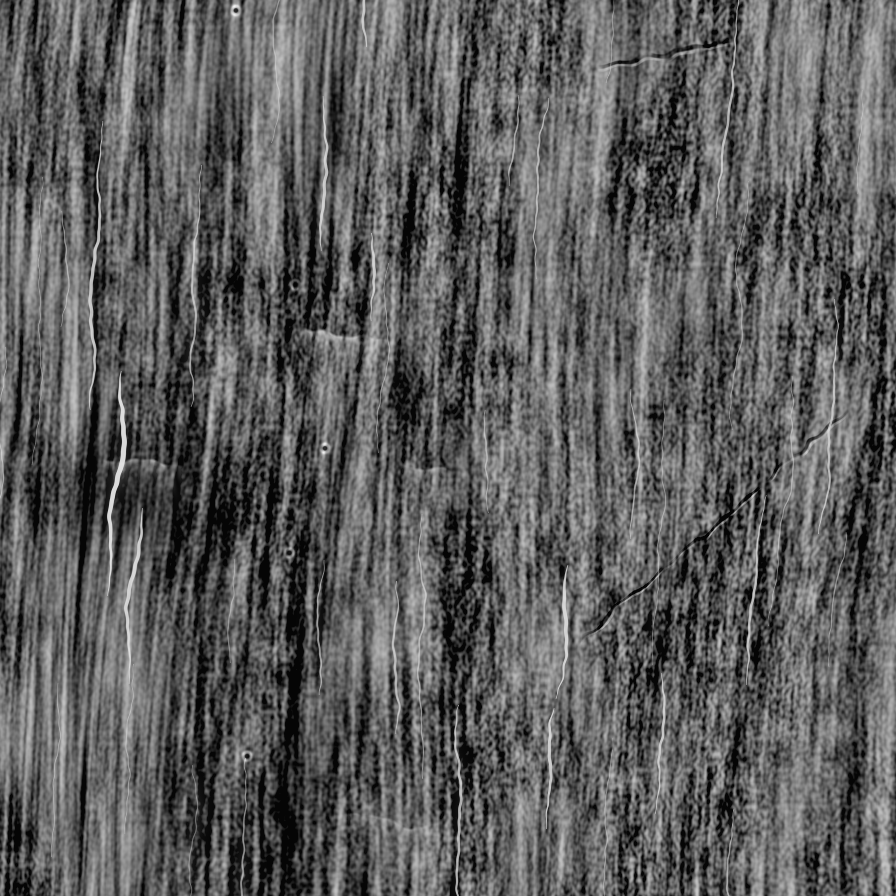
Give the GLSL for this texture, as a Shadertoy shader.

```glsl
// Weathered grey wood with upright, slightly leaning grain.
// Stretched gradient noise makes fibres, flecks and stains; loops scatter
// pale tapered cracks, ragged scars, grooves and nail holes over them.

const float TAU = 6.2831853;

// Tone curve of the wood: middle value, contrast, bend toward the darks
const float MID_TONE = 0.372;
const float CONTRAST = 0.165;
const float DARK_BEND = 0.015;
const float PALE_TONE = 0.9;

// Grain direction and waviness
const float LEAN = 0.045;
const float WARP = 0.007;

// Cells per canvas across and along the grain
const vec2 STAIN_SCALE = vec2(6.0, 3.0);
const vec2 BAND_SCALE = vec2(30.0, 1.6);
const vec2 STREAK_SCALE = vec2(78.0, 4.0);
const vec2 FIBRE_SCALE = vec2(175.0, 9.0);
const vec2 FLECK_SCALE = vec2(125.0, 34.0);
const vec2 SPECK_SCALE = vec2(250.0, 170.0);

const int CRACKS = 40;
const int NAILS = 5;
const vec2 KNOT = vec2(0.14, 0.455);
const vec2 KNOT_SIZE = vec2(0.1, 0.065);

// Scars: centre x, centre y, half length, strength
const int SCARS = 4;
const vec4 SCAR[SCARS] = vec4[SCARS](
    vec4(0.380, 0.630, 0.060, 0.75), vec4(0.160, 0.485, 0.055, 0.70),
    vec4(0.475, 0.477, 0.032, 0.50), vec4(0.437, 0.085, 0.062, 0.50));

float hash(float n) {
    return fract(sin(n * 91.17) * 4375.85);
}

vec2 gradient(vec2 cell) {
    vec3 h = fract(cell.xyx * vec3(0.1031, 0.1030, 0.0973));
    h += dot(h, h.yzx + 33.33);
    float angle = TAU * fract((h.x + h.y) * h.z);
    return vec2(cos(angle), sin(angle));
}

// Gradient noise scaled to a standard deviation of about one
float noise(vec2 p) {
    vec2 i = floor(p), f = p - i;
    vec2 w = f * f * (3.0 - 2.0 * f);
    vec2 e = vec2(1.0, 0.0);
    float low = mix(dot(gradient(i), f), dot(gradient(i + e), f - e), w.x);
    float high = mix(dot(gradient(i + e.yx), f - e.yx),
                     dot(gradient(i + e.xx), f - e.xx), w.x);
    return 4.7 * mix(low, high, w.y);
}

// Wood surface as a roughly normal value around zero
float woodGrain(vec2 p, vec2 g) {
    float flecked = smoothstep(0.3, 0.65, p.x);
    float stain = 0.8 * noise(g * STAIN_SCALE + 3.7)
                + 0.6 * noise(g * STAIN_SCALE * 2.6 + 19.3);
    vec2 s = g + vec2(0.0, 0.09 * noise(vec2(g.x * 25.0, 0.5)));
    float streaks = 0.36 * noise(s * BAND_SCALE + 7.1)
                  + 0.42 * noise(s * STREAK_SCALE + 31.4)
                  + 0.50 * noise(s * FIBRE_SCALE + 53.9);
    float rough = 0.42 * noise(g * FLECK_SCALE + 11.2)
                + 0.40 * noise(g * SPECK_SCALE + 71.6);
    float z = 0.38 * stain + streaks * mix(1.12, 0.85, flecked);
    z += rough * mix(0.8, 1.15, flecked) * clamp(1.0 - 0.25 * stain, 0.6, 1.6);
    vec2 k = (p - KNOT) / KNOT_SIZE;
    return z - 1.7 * exp(-dot(k, k));
}

// Pale tapered cracks that follow the grain, some with a soft halo
float cracks(vec2 g, float pixel) {
    float light = 0.0;
    for (int i = 0; i < CRACKS; i++) {
        float n = float(i);
        float halfLength = mix(0.04, 0.17, hash(n + 0.3));
        float t = (g.y - hash(n + 50.7)) / halfLength;
        if (abs(t) > 1.0) continue;
        float x = (n + hash(n + 100.1)) / float(CRACKS);
        x += 0.0025 * noise(vec2(g.y * 14.0, n * 5.3))
           + 0.0006 * noise(vec2(g.y * 70.0, n * 3.7));
        float size = pow(hash(n + 150.9), 3.0);
        float taper = (1.0 - t * t) * (0.7 + 0.3 * t * sign(hash(n + 9.4) - 0.5));
        float width = mix(0.0007, 0.0036, size) * taper;
        float d = abs(g.x - x);
        float line = 1.0 - smoothstep(width - 0.5 * pixel, width + pixel, d);
        float halo = 0.3 * hash(n + 210.2) * taper * exp(-d / 0.006);
        light = max(light, max(line * mix(0.45, 0.95, sqrt(size)), halo));
    }
    return light;
}

// Dark broken groove from a to b with a pale lower lip
float groove(vec2 p, vec2 a, vec2 b, float width) {
    vec2 along = normalize(b - a), q = p - a;
    float t = dot(q, along) / length(b - a);
    float d = dot(q, vec2(-along.y, along.x)) + 0.0018 * noise(p * 45.0);
    float ends = smoothstep(0.0, 0.08, t) * (1.0 - smoothstep(0.92, 1.0, t));
    float worn = clamp(0.65 + 0.35 * noise(p * 60.0 + 8.0), 0.0, 1.0);
    float dark = 1.0 - smoothstep(0.4 * width, 1.4 * width, abs(d));
    float lip = 1.0 - smoothstep(0.2 * width, width, abs(d + 1.8 * width));
    return ends * worn * (0.22 * lip - 0.4 * dark);
}

void mainImage(out vec4 fragColor, in vec2 fragCoord) {
    vec2 p = fragCoord / iResolution.y;
    float pixel = 1.0 / iResolution.y;
    vec2 g = vec2(p.x - LEAN * (p.y - 0.5) + WARP * noise(p * vec2(3.0, 2.0)), p.y);

    float z = woodGrain(p, g);
    float tone = MID_TONE + CONTRAST * z - DARK_BEND * z * z;
    tone += groove(p, vec2(0.64, 0.28), vec2(0.95, 0.545), 0.0016);
    tone += groove(p, vec2(0.665, 0.924), vec2(0.82, 0.957), 0.0028);
    tone = mix(max(tone, 0.02), PALE_TONE, cracks(g, pixel));

    // Ragged scars: sharp top edge, pale fibres fading downward
    for (int i = 0; i < SCARS; i++) {
        vec2 q = p - SCAR[i].xy;
        q.y += 0.12 * q.x + 0.0025 * noise(p * vec2(45.0, 20.0));
        float span = 1.0 - smoothstep(0.5, 1.0, abs(q.x) / SCAR[i].z);
        float edge = 1.0 - smoothstep(-0.002, 0.002, q.y);
        float torn = clamp(0.75 + 0.3 * noise(p * vec2(150.0, 60.0)), 0.0, 1.0);
        float pale = span * edge * torn * exp(min(q.y, 0.0) / 0.012);
        tone = mix(tone, PALE_TONE, SCAR[i].w * pale);
    }

    // Nail holes with a pale rim
    for (int i = 0; i < NAILS; i++) {
        float n = float(i);
        vec2 nail = vec2(mix(0.25, 0.38, hash(n + 4.2)), (n + hash(n + 8.6)) / float(NAILS));
        float r = length(p - nail);
        tone += 0.3 * exp(-pow((r - 0.005) / 0.002, 2.0));
        tone *= mix(0.25, 1.0, smoothstep(0.0015, 0.0035, r));
    }

    fragColor = vec4(vec3(clamp(tone, 0.0, 1.0)), 1.0);
}
```
